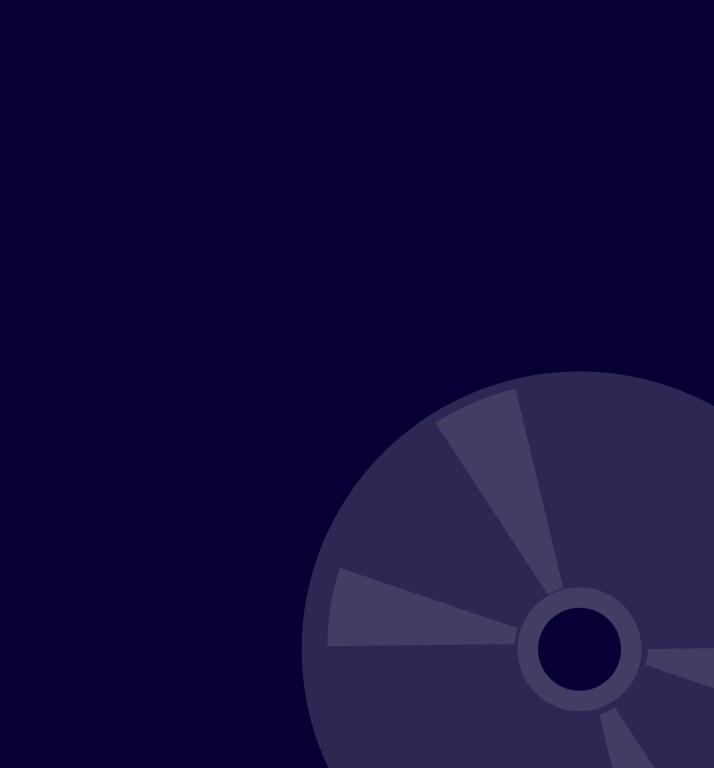
Give the GLSL for this background, as a WebGL 2 fragment shader.

```glsl
#version 300 es
precision highp float;

uniform vec2 u_resolution;
out vec4 outColor;

const vec3 NIGHT = vec3(0.027, 0.0, 0.204);
const vec3 DISC = vec3(0.180, 0.153, 0.325);
const vec3 SHEEN = vec3(0.263, 0.241, 0.392);

const vec2 HUB = vec2(0.7546, 0.1546);
const float DISC_RADIUS = 0.3617;
const float RING_RADIUS = 0.0807;
const float HOLE_RADIUS = 0.0540;

// Coverage of a signed distance, softened over one pixel
float fill(float dist, float pixel) {
    return clamp(0.5 - dist / pixel, 0.0, 1.0);
}

float circle(vec2 p, float radius) {
    return length(p) - radius;
}

// Two opposite wedges, cut between an inner and an outer radius.
// The sides meet at a point "apex" away from the centre along the axis.
float wedgePair(vec2 p, float axis, float halfAngle, float apex, vec2 radii) {
    vec2 dir = vec2(cos(axis), sin(axis));
    vec2 q = abs(vec2(dot(p, dir), dot(p, vec2(-dir.y, dir.x))));
    float side = q.y * cos(halfAngle) - (q.x - apex) * sin(halfAngle);
    float r = length(p);
    return max(side, max(radii.x - r, r - radii.y));
}

void main() {
    float pixel = 1.0 / u_resolution.y;
    vec2 p = gl_FragCoord.xy * pixel - HUB;

    // Disc body
    vec3 color = mix(NIGHT, DISC, fill(circle(p, DISC_RADIUS), pixel));

    // Reflections and hub ring
    float flat_ = wedgePair(p - vec2(0.0026, 0.0036), 2.9836, 0.169, 0.0244, vec2(0.0867, 0.3308));
    float steep = wedgePair(p - vec2(0.0023, -0.0022), 1.9785, 0.172, 0.0215, vec2(0.0854, 0.3524));
    float ring = circle(p, RING_RADIUS);
    float sheen = max(fill(min(flat_, steep), pixel), fill(ring, pixel));
    color = mix(color, SHEEN, sheen);

    // Centre hole
    color = mix(color, NIGHT, fill(circle(p, HOLE_RADIUS), pixel));

    outColor = vec4(color, 1.0);
}
```
